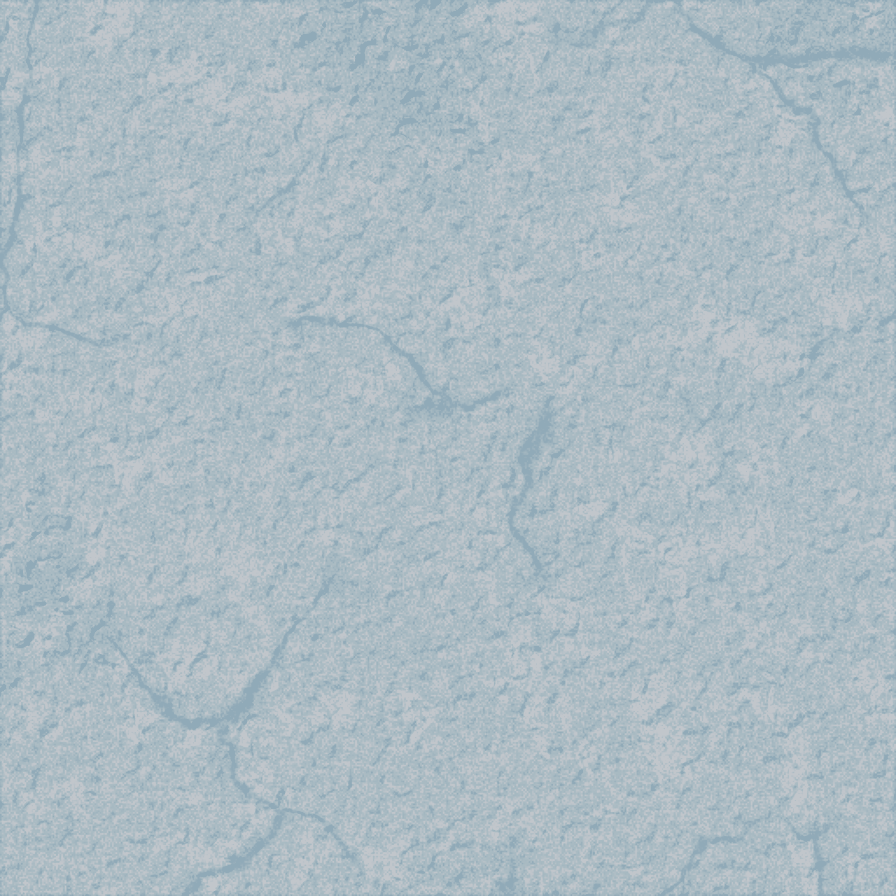
This texture is drawn by a Shadertoy shader. Its source:

```glsl
// Pale blue-grey plaster: embossed cellular wrinkles running up to the right,
// a few wandering hairline cracks, soft darker stains and a fine woven grain.
// Relief is the slope of layered cellular noise, then toned with three colours.

#define DARK_BLUE   vec3(0.565, 0.665, 0.720)
#define MID_BLUE    vec3(0.660, 0.730, 0.762)
#define PALE_GREY   vec3(0.755, 0.775, 0.797)
#define WRINKLES    42.0
#define CRACK_CELLS 3.1
#define GRAIN_CELLS 512.0
#define LIGHT_STEP  0.0036
#define RELIEF      0.30
#define GRAIN       0.58
#define WEAVE       0.34
#define CRACK_DEPTH 0.36
#define STAIN_DEPTH 0.34

vec2 hash2(vec2 p) {
    vec3 h = fract(p.xyx * vec3(0.1031, 0.1030, 0.0973));
    h += dot(h, h.yzx + 33.33);
    return fract((h.xx + h.yz) * h.zy);
}

float valueNoise(vec2 p) {
    vec2 cell = floor(p), f = fract(p);
    f = f * f * (3.0 - 2.0 * f);
    float low  = mix(hash2(cell).x, hash2(cell + vec2(1, 0)).x, f.x);
    float high = mix(hash2(cell + vec2(0, 1)).x, hash2(cell + vec2(1, 1)).x, f.x);
    return mix(low, high, f.y);
}

// Distances to the nearest and second nearest scattered points
vec2 cellular(vec2 p) {
    vec2 cell = floor(p), f = fract(p);
    vec2 nearest = vec2(8.0);
    for (int y = -1; y <= 1; y++)
    for (int x = -1; x <= 1; x++) {
        vec2 offset = vec2(x, y);
        float d = length(offset + hash2(cell + offset) - f);
        nearest.y = min(nearest.y, max(nearest.x, d));
        nearest.x = min(nearest.x, d);
    }
    return nearest;
}

vec2 wobble(vec2 p, float scale) {
    return vec2(valueNoise(p * scale), valueNoise(p * scale + 57.3)) - 0.5;
}

// Lumpy surface, stretched along the rising diagonal
float height(vec2 p) {
    p += 0.020 * wobble(p, 55.0) + 0.007 * wobble(p, 150.0);
    vec2 q = vec2(0.75 * (p.x + p.y), p.y - p.x) * 0.78 * WRINKLES;
    return cellular(q + 20.0).x + 0.45 * cellular(q * 2.1 + 71.0).x;
}

// Crack lines (x) and their soft shaded surroundings (y)
vec2 cracks(vec2 p) {
    vec2 q = p + 0.10 * wobble(p, 7.0) + 0.030 * wobble(p, 24.0)
               + 0.008 * wobble(p, 90.0);
    vec2 d = cellular(q * CRACK_CELLS + 4.0);
    float gap = d.y - d.x;
    float present = smoothstep(0.42, 0.62, valueNoise(p * 4.5 + 13.0));
    vec2 inner = vec2(0.006, 0.0);
    vec2 outer = vec2(0.030, 0.085);
    return present * (1.0 - smoothstep(inner, outer, vec2(gap)));
}

// Short horizontal and vertical threads
float weave(vec2 p) {
    float across = valueNoise(p * vec2(65.0, 230.0) + 9.0);
    float upright = valueNoise(p * vec2(230.0, 65.0) + 31.0);
    return 0.5 * (across + upright) - 0.5;
}

void mainImage(out vec4 fragColor, in vec2 fragCoord) {
    vec2 p = fragCoord / iResolution.y;

    // Light falls from the upper left
    vec2 toShade = LIGHT_STEP * vec2(0.6, -0.8);
    float slope = height(p + toShade) - height(p - toShade);
    float shade = smoothstep(0.10, 0.55, slope);

    // Broad stains deepen the wrinkles they cover
    vec2 diagonal = vec2(p.x + 0.6 * p.y, p.y - 0.3 * p.x);
    float cloud = 0.7 * valueNoise(diagonal * vec2(4.0, 7.0) + 5.0)
                + 0.3 * valueNoise(p * 17.0);
    float stain = smoothstep(0.60, 0.82, cloud);

    // Patches where the surface is worn pale
    float worn = smoothstep(0.62, 0.85, valueNoise(p * 38.0 + 3.0 + 1.5 * wobble(p, 90.0)));

    float grain = valueNoise(p * GRAIN_CELLS - 0.5) - 0.5;
    vec2 crack = cracks(p);

    float tone = 0.585 - 0.12 * slope;
    tone -= RELIEF * shade * (1.0 + 0.5 * stain);
    tone -= STAIN_DEPTH * stain * (0.4 + 0.6 * shade);
    tone -= CRACK_DEPTH * crack.x + 0.10 * crack.y;
    tone += 0.20 * worn * (1.0 - shade);
    tone += WEAVE * weave(p) + GRAIN * grain * (1.0 - 0.4 * crack.x);

    // Thin darker rim of the slab
    vec2 rim = min(p, iResolution.xy / iResolution.y - p);
    tone -= 0.2 * (1.0 - smoothstep(0.0, 0.004, min(rim.x, rim.y)));

    vec3 color = mix(DARK_BLUE, MID_BLUE, smoothstep(0.08, 0.50, tone));
    color = mix(color, PALE_GREY, smoothstep(0.48, 0.88, tone));
    fragColor = vec4(color, 1.0);
}
```
